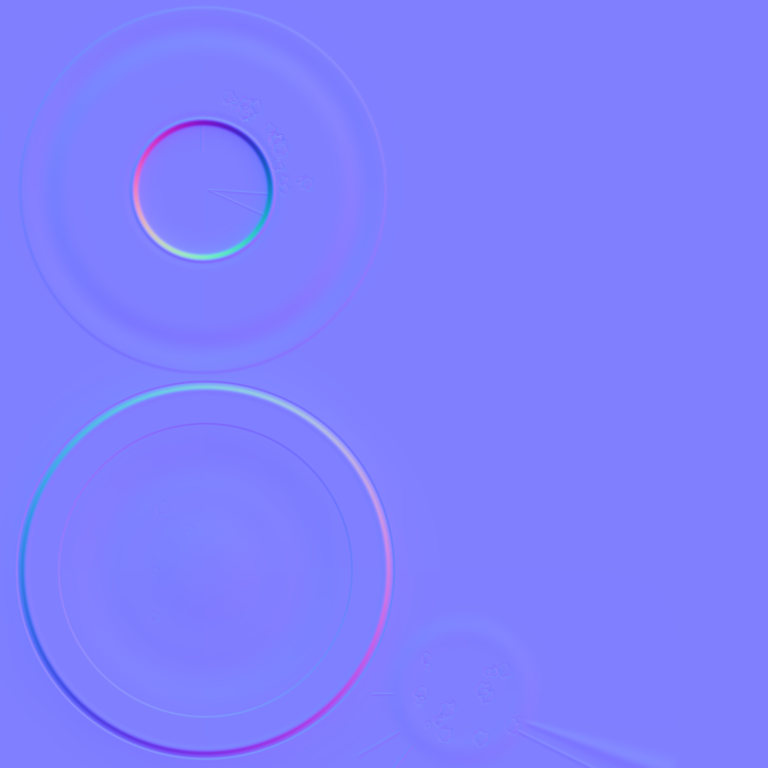
A Shadertoy shader for this texture map:

```glsl
// Tangent-space normal map of two lathed discs, a faint worn cap, specks and scratches.
#define PLATE_CENTER vec2(0.2643, 0.7526)
#define LID_CENTER vec2(0.2675, 0.2575)
#define CAP_CENTER vec2(0.603, 0.100)
#define HOLE_RADIUS 0.0876
#define HOLE_SLOPE 1.45
#define RIM_SLOPE 0.78
#define SPECK_SLOPE 0.09
#define SCRATCH_SLOPE 0.13
#define TAU 6.2831853

float hash(vec2 p) {
    return fract(sin(dot(p, vec2(127.1, 311.7))) * 43758.545);
}

vec2 gradientAt(vec2 cell) {
    float a = TAU * hash(cell);
    return vec2(cos(a), sin(a));
}

float gradientNoise(vec2 p) {
    vec2 i = floor(p), f = p - i;
    vec2 u = f * f * f * (f * (f * 6.0 - 15.0) + 10.0);
    vec2 e = vec2(1.0, 0.0);
    float low = mix(dot(gradientAt(i), f), dot(gradientAt(i + e), f - e), u.x);
    float high = mix(dot(gradientAt(i + e.yx), f - e.yx),
                     dot(gradientAt(i + 1.0), f - 1.0), u.x);
    return mix(low, high, u.y);
}

// Gaussian band around a radius
float band(float r, float radius, float width) {
    float x = (r - radius) / width;
    return exp(-x * x);
}

vec2 radial(vec2 d) {
    return d / max(length(d), 1e-4);
}

// Upper disc: positive slope leans outward, negative leans inward
vec2 plate(vec2 p) {
    vec2 d = p - PLATE_CENTER;
    float r = length(d);
    float s = 0.13 * band(r, 0.2378, 0.0022) + 0.075 * band(r, 0.194, 0.014);
    s -= 0.045 * band(r, 0.220, 0.013);
    s -= HOLE_SLOPE * band(r, HOLE_RADIUS, 0.0031);
    s -= 0.22 * exp(-abs(HOLE_RADIUS - r) / 0.010) * smoothstep(0.091, 0.085, r);
    s += 0.20 * band(r, 0.0938, 0.0020) - 0.05 * band(r, 0.100, 0.004);
    return s * radial(d);
}

// Lower disc: bright double rim, thin inner groove, gently domed middle
vec2 lid(vec2 p) {
    vec2 d = p - LID_CENTER;
    float r = length(d);
    float s = RIM_SLOPE * band(r, 0.2385, 0.0030) + 0.22 * band(r, 0.2425, 0.0018);
    s -= 0.20 * band(r, 0.2458, 0.0013) + 0.05 * band(r, 0.231, 0.003);
    s += 0.06 * exp(-(r - 0.244) / 0.030) * smoothstep(0.243, 0.249, r);
    s -= 0.19 * band(r, 0.1908, 0.0013) + 0.035 * band(r, 0.160, 0.022);
    s += 0.025 * band(r, 0.115, 0.015) + 0.035 * band(r, 0.055, 0.030);
    return s * radial(d);
}

vec2 cap(vec2 p) {
    vec2 d = p - CAP_CENTER;
    float r = length(d);
    return radial(d) * (0.05 * band(r, 0.088, 0.012) - 0.02 * band(r, 0.068, 0.012));
}

// Ragged little rims scattered over an arc; spans hold (start, end)
vec2 specks(vec2 p, vec2 center, vec2 angles, vec2 radii, int count, float seed) {
    vec2 slope = vec2(0.0);
    for (int i = 0; i < count; i++) {
        vec2 key = vec2(float(i), seed);
        float a = mix(angles.x, angles.y, hash(key));
        float r = mix(radii.x, radii.y, hash(key + 17.3));
        vec2 d = p - center - r * vec2(cos(a), sin(a));
        float size = mix(0.003, 0.009, hash(key + 41.9));
        float edge = length(d) + 0.005 * gradientNoise(p * 150.0 + seed) - size;
        slope += radial(d) * edge / 0.0012 * band(edge, 0.0, 0.0018);
    }
    return -SPECK_SLOPE * slope;
}

// Ridge along a segment, its half width growing from widths.x to widths.y
vec2 scratch(vec2 p, vec2 a, vec2 b, vec2 widths) {
    vec2 along = normalize(b - a), across = vec2(-along.y, along.x);
    float t = dot(p - a, along) / length(b - a);
    float x = dot(p - a, across) / mix(widths.x, widths.y, clamp(t, 0.0, 1.0));
    float ends = smoothstep(-0.02, 0.06, t) * smoothstep(1.02, 0.92, t);
    return SCRATCH_SLOPE * across * 1.6 * x * exp(-x * x) * ends;
}

void mainImage(out vec4 fragColor, in vec2 fragCoord) {
    vec2 p = fragCoord / iResolution.xy;
    vec2 fine = vec2(0.0013, 0.0018);
    vec2 slope = plate(p) + lid(p) + cap(p);

    // Wear marks
    slope += specks(p, PLATE_CENTER, vec2(0.0, 1.45), vec2(0.100, 0.137), 20, 3.0);
    slope += specks(p, CAP_CENTER, vec2(0.0, TAU), vec2(0.020, 0.082), 18, 8.0);
    slope += 0.5 * specks(p, LID_CENTER, vec2(1.8, 4.2), vec2(0.035, 0.10), 4, 5.0);

    // Scratches across the hole
    slope += scratch(p, vec2(0.270, 0.753), vec2(0.352, 0.747), fine);
    slope += scratch(p, vec2(0.270, 0.753), vec2(0.346, 0.719), fine);
    slope += scratch(p, vec2(0.263, 0.838), vec2(0.263, 0.801), fine);

    // Streaks leaving the cap
    slope += scratch(p, vec2(0.522, 0.048), vec2(0.465, 0.015), fine * 1.4);
    slope += scratch(p, vec2(0.537, 0.031), vec2(0.510, -0.006), fine * 1.4);
    slope += scratch(p, vec2(0.515, 0.096), vec2(0.483, 0.096), fine);
    slope += scratch(p, vec2(0.672, 0.049), vec2(0.790, -0.010), fine * 1.6);
    slope += scratch(p, vec2(0.682, 0.060), vec2(0.880, -0.012), vec2(0.003, 0.015));

    vec3 normal = normalize(vec3(slope, 1.0));
    fragColor = vec4(0.5 + 0.5 * normal, 1.0);
}
```
